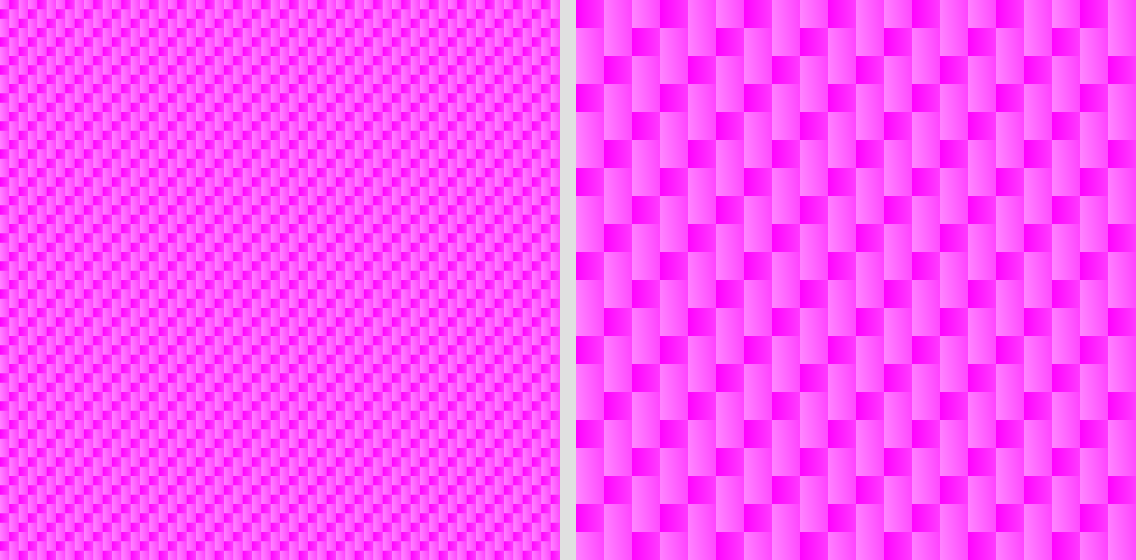
Left: the whole. Right: its middle third, enlarged.
This pattern is drawn by a Shadertoy shader. Its source:

```glsl
// A magenta twill weave: tall light warp bricks pass over two cells and dip under
// one dark weft cell, each column shifted one cell up. Linear ramps shade the threads,
// a wrapped hash varies them slightly, and supersampling smooths the edges.

const float CELLS = 60.0;    // threads across and down
const float PERIOD = 3.0;    // cells per weave repeat: two light, one dark
const int SAMPLES = 4;       // subsamples per pixel side

float hash(vec2 p) {
    vec3 q = fract(vec3(p.xyx) * 0.1031);
    q += dot(q, q.yzx + 33.33);
    return fract((q.x + q.y) * q.z);
}

// Green level of a warp brick: bright on its left side, lightest near its foot
float warpShade(vec2 uv, float variation) {
    float ramp = mix(0.51, 0.28, uv.x);
    return ramp + 0.04 * (0.5 - uv.y) + 0.015 * variation;
}

// Green level of a sunken weft cell: deep magenta, rising towards one side
float weftShade(vec2 uv, float variation) {
    return max(0.0, mix(0.01, 0.23, uv.x) + 0.015 * variation);
}

// p counts cells from the lower left corner
vec3 weave(vec2 p) {
    float column = floor(p.x);
    float shifted = p.y - column - 1.0;
    float along = mod(shifted, PERIOD);
    float across = fract(p.x);

    // Wrapped identity of the repeat this point belongs to
    float repeatRow = mod(floor(shifted / PERIOD), CELLS / PERIOD);
    float variation = hash(vec2(mod(column, CELLS), repeatRow)) - 0.5;

    float green = along < 1.0
        ? weftShade(vec2(across, along), variation)
        : warpShade(vec2(across, (along - 1.0) / (PERIOD - 1.0)), variation);
    return vec3(1.0, green, 1.0);
}

void mainImage(out vec4 fragColor, in vec2 fragCoord) {
    vec3 sum = vec3(0.0);
    for (int j = 0; j < SAMPLES; j++) {
        for (int i = 0; i < SAMPLES; i++) {
            vec2 offset = (vec2(i, j) + 0.5) / float(SAMPLES) - 0.5;
            sum += weave((fragCoord + offset) / iResolution.xy * CELLS);
        }
    }
    fragColor = vec4(sum / float(SAMPLES * SAMPLES), 1.0);
}
```
